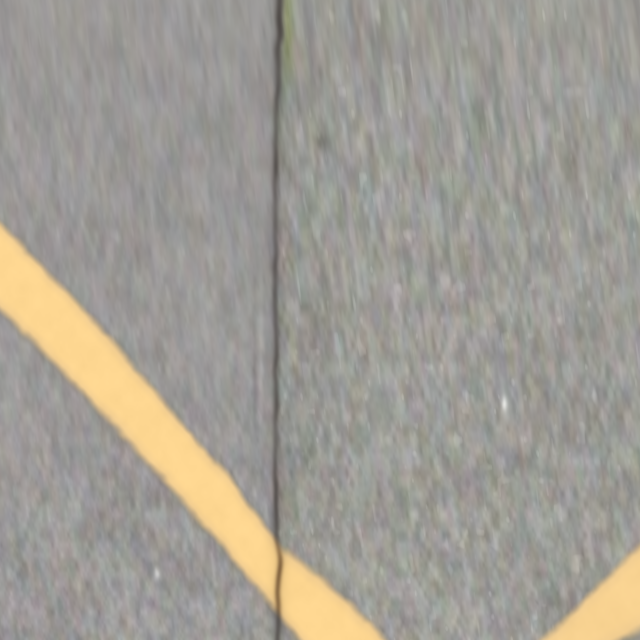
Give the GLSL for this texture, as a WebGL 1 fragment shader.

```glsl
precision highp float;
// Streaky grey asphalt with a dark vertical seam and two worn yellow stripes.
uniform vec2 u_resolution;

float hash(vec2 p) {
  return fract(sin(dot(p, vec2(127.1, 311.7))) * 43758.5453);
}

float noise(vec2 p) {
  vec2 cell = floor(p);
  vec2 f = fract(p);
  f = f * f * (3.0 - 2.0 * f);
  float low = mix(hash(cell), hash(cell + vec2(1.0, 0.0)), f.x);
  float high = mix(hash(cell + vec2(0.0, 1.0)), hash(cell + 1.0), f.x);
  return mix(low, high, f.y);
}

// Noise centred on zero.
float signedNoise(vec2 p) {
  return noise(p) - 0.5;
}

float fbm(vec2 p) {
  float sum = 0.0;
  float gain = 0.5;
  for (int i = 0; i < 3; i++) {
    sum += gain * signedNoise(p);
    p = p * 2.03 + 17.3;
    gain *= 0.5;
  }
  return sum;
}

// Coverage of the region between two edge heights.
float band(float y, float lower, float upper, float blur) {
  return smoothstep(-blur, blur, y - lower) * smoothstep(-blur, blur, upper - y);
}

float bell(float x, float width) {
  return exp(-x * x / (width * width));
}

float spot(vec2 p, vec2 centre, vec2 radius) {
  vec2 d = (p - centre) / radius;
  return exp(-dot(d, d));
}

// Grain coordinates: tilted, with longer streaks toward the top.
vec2 grainSpace(vec2 p) {
  return vec2(p.x + 0.12 * p.y, p.y * (0.47 - 0.14 * p.y));
}

vec3 asphalt(vec2 p, float rightSide) {
  vec2 g = grainSpace(p);
  float roughness = mix(0.62, 1.0, max(rightSide, 0.8 * smoothstep(0.45, 0.1, p.y)));
  roughness *= mix(1.0, 0.8, smoothstep(0.75, 1.0, p.y));
  float streaks = 0.085 * signedNoise(g * 82.0) + 0.09 * signedNoise(g * 150.0 + 31.0);
  streaks += 0.035 * signedNoise(g * 300.0 + 57.0);
  vec3 tint = vec3(signedNoise(g * 80.0 + 101.0),
                   signedNoise(g * 80.0 + 203.0),
                   signedNoise(g * 74.0 + 307.0));
  tint -= dot(tint, vec3(0.3333));
  vec3 base = mix(vec3(0.605, 0.596, 0.590), vec3(0.609, 0.607, 0.588), rightSide);
  base += 0.04 * fbm(p * vec2(6.0, 4.0) + 9.0);
  base -= 0.015 * bell(p.x - 0.46, 0.05);
  float fleck = smoothstep(0.8, 1.0, noise(g * 120.0 + 71.0));
  return base + roughness * (streaks + vec3(0.045, 0.032, 0.055) * tint)
       + 0.06 * fleck * mix(0.3, 1.0, rightSide);
}

// Upper edge of the long stripe, with a small step at the seam.
float longStripeTop(float x) {
  float d = x - 0.462;
  float beforeSeam = 0.651 - x - 0.35 * x * x;
  float afterSeam = 0.13 - 0.8 * d - 0.9 * d * d;
  float bump = 0.009 * bell(x - 0.352, 0.018);
  return mix(beforeSeam, afterSeam, smoothstep(0.436, 0.452, x)) + bump;
}

float longStripeBottom(float x) {
  return 0.518 - 0.97 * x - 0.28 * x * x;
}

float seamCentre(float y) {
  float bend = 0.431 + 0.006 * smoothstep(0.75, 1.0, y) + 0.003 * smoothstep(0.3, 0.0, y);
  return bend + 0.006 * bell(y - 0.12, 0.03) + 0.003 * signedNoise(vec2(y * 38.0, 4.0));
}

void main() {
  vec2 p = gl_FragCoord.xy / u_resolution;
  float seamOffset = p.x - seamCentre(p.y);
  vec3 colour = asphalt(p, smoothstep(-0.004, 0.004, seamOffset));

  // Soft stain and pale stones
  colour -= 0.07 * spot(p, vec2(0.501, 0.779), vec2(0.013, 0.012));
  colour += 0.27 * spot(p, vec2(0.788, 0.369), vec2(0.005, 0.012));
  colour += 0.2 * spot(p, vec2(0.245, 0.104), vec2(0.005, 0.011));

  // Pale and dark ridges beside the seam, moss at its top
  float ridgeFade = smoothstep(0.25, 0.4, p.y) * smoothstep(0.62, 0.45, p.y);
  float ridges = bell(p.x - 0.408, 0.004) - bell(p.x - 0.398, 0.004);
  colour += 0.05 * ridgeFade * ridges;
  float moss = bell(seamOffset - 0.012, 0.01) * smoothstep(0.78, 0.95, p.y);
  colour += moss * vec3(-0.02, 0.0, -0.1);

  // Yellow stripes with soft, shaded borders
  float wobble = 0.006 * signedNoise(p * 38.0) + 0.004 * signedNoise(p * 85.0);
  float y = p.y + wobble;
  float top = longStripeTop(p.x);
  float bottom = longStripeBottom(p.x);
  float rightTop = 0.004 + 0.97 * (p.x - 0.853);
  float rightBottom = 0.57 * (p.x - 0.97);
  float paint = max(band(y, bottom, top, 0.011), band(y, rightBottom, rightTop, 0.012));
  float core = max(band(y, bottom + 0.014, top - 0.014, 0.014),
                   0.6 * band(y, rightBottom + 0.016, rightTop - 0.016, 0.016));
  float border = max(band(y, bottom - 0.008, top + 0.004, 0.014),
                     band(y, rightBottom - 0.014, rightTop + 0.004, 0.014));
  colour = mix(colour, vec3(0.54, 0.48, 0.39), 0.5 * border);
  vec3 yellow = mix(vec3(0.94, 0.80, 0.57), vec3(0.995, 0.842, 0.568), core);
  yellow += 0.03 * fbm(p * vec2(55.0, 40.0));
  colour = mix(colour, yellow, paint);

  // Dark seam, softer along its middle
  float middle = smoothstep(0.25, 0.4, p.y) * smoothstep(0.8, 0.6, p.y);
  float depth = 0.66 - 0.1 * middle + 0.3 * signedNoise(vec2(p.y * 27.0, 8.0));
  depth += 0.2 * smoothstep(0.8, 1.0, p.y);
  float width = 0.0048 + 0.0017 * smoothstep(0.82, 0.94, p.y);
  float crack = bell(seamOffset, width);
  vec3 crackColour = mix(vec3(0.29, 0.27, 0.26), vec3(0.4, 0.29, 0.18), paint);
  colour *= 1.0 - 0.07 * bell(seamOffset, 0.014);
  colour = mix(colour, crackColour, clamp(crack * depth, 0.0, 1.0));

  gl_FragColor = vec4(clamp(colour, 0.0, 1.0), 1.0);
}
```
